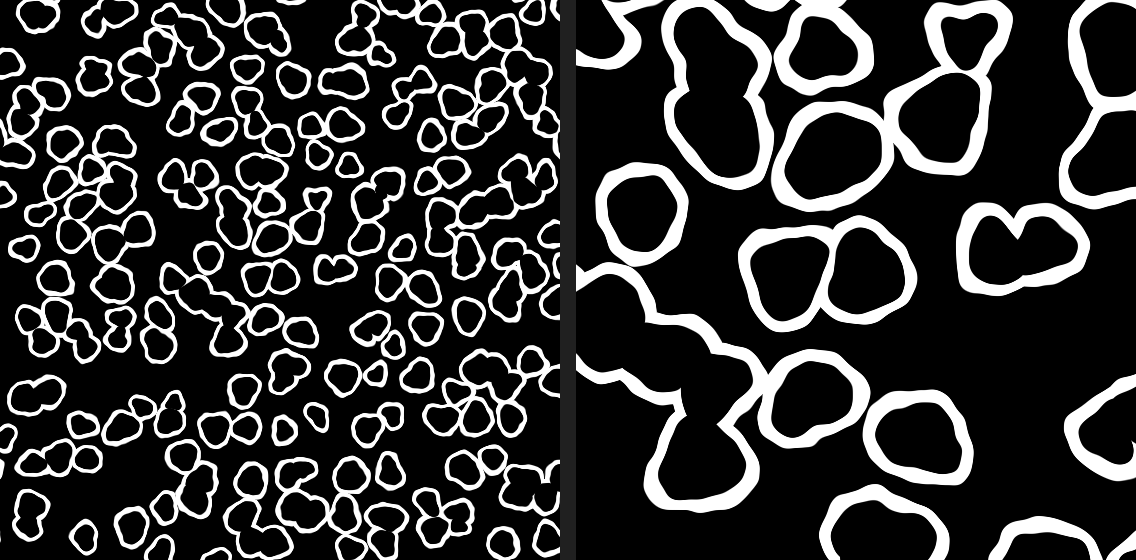
Left, the full canvas; right, a detail of the centre.
Write a WebGL 1 fragment shader that draws this pattern.

```glsl
precision highp float;
// White outlines of scattered, partly merged cell-like blobs on black.

uniform vec2 u_resolution;

const float CELLS = 15.0;       // grid cells across the canvas
const float HALF_LINE = 0.0585; // half the outline width, in grid cells

vec2 hash2(vec2 p) {
  vec3 q = fract(vec3(p.xyx) * vec3(0.1031, 0.1030, 0.0973));
  q += dot(q, q.yzx + 33.33);
  return fract((q.xx + q.yz) * q.zy);
}

float cornerSlope(vec2 corner, vec2 offset) {
  float angle = 6.2832 * hash2(corner + 71.0).x;
  return dot(vec2(cos(angle), sin(angle)), offset);
}

float gradientNoise(vec2 p) {
  vec2 i = floor(p), f = fract(p);
  vec2 u = f * f * f * (f * (f * 6.0 - 15.0) + 10.0);
  vec2 e = vec2(1.0, 0.0);
  float low = mix(cornerSlope(i, f), cornerSlope(i + e, f - e), u.x);
  float high = mix(cornerSlope(i + e.yx, f - e.yx), cornerSlope(i + 1.0, f - 1.0), u.x);
  return mix(low, high, u.y);
}

// Approximate signed distance to an ellipse with semi-axes r.
float ellipseDistance(vec2 p, vec2 r) {
  float k = length(p / r);
  return k * (k - 1.0) / max(length(p / (r * r)), 1e-4);
}

// One randomly sized, turned and slightly three-cornered blob.
float blobDistance(vec2 p, vec2 id) {
  vec2 shape = hash2(id + 137.0), turn = 6.2832 * hash2(id + 291.0);
  float c = cos(turn.x), s = sin(turn.x);
  p = mat2(c, -s, s, c) * p;
  float stretch = 1.0 + 0.2 * shape.y;
  vec2 axes = (0.25 + 0.21 * sqrt(shape.x)) * vec2(stretch, 1.0 / stretch);
  float corners = 0.035 * cos(3.0 * atan(p.y, p.x + 1e-5) + turn.y);
  return ellipseDistance(p, axes) + corners * smoothstep(0.0, 0.2, length(p));
}

// Union of the blobs in the neighbouring grid cells.
float clusterDistance(vec2 p) {
  float d = 1.0;
  for (int y = -1; y <= 1; y++) {
    for (int x = -1; x <= 1; x++) {
      vec2 id = floor(p) + vec2(float(x), float(y));
      // Blobs grow denser towards the upper right.
      float density = 0.86 + 0.35 * gradientNoise(id * 0.31)
                    + 0.14 * (dot(id, vec2(1.0)) / CELLS - 1.0);
      if (hash2(id + 419.0).x < density) {
        vec2 center = id + 0.04 + 0.92 * hash2(id + 17.0);
        d = min(d, blobDistance(p - center, id));
      }
    }
  }
  return d;
}

void main() {
  vec2 p = gl_FragCoord.xy / u_resolution.y * CELLS;
  float pixel = CELLS / u_resolution.y;

  // Uneven contour: broad swells and fine wobble.
  float d = clusterDistance(p)
          + 0.10 * gradientNoise(p * 1.9)
          + 0.045 * gradientNoise(p * 4.7 + 9.0);

  float outline = 1.0 - smoothstep(-0.6 * pixel, 0.6 * pixel, abs(d) - HALF_LINE);
  gl_FragColor = vec4(vec3(outline), 1.0);
}
```
